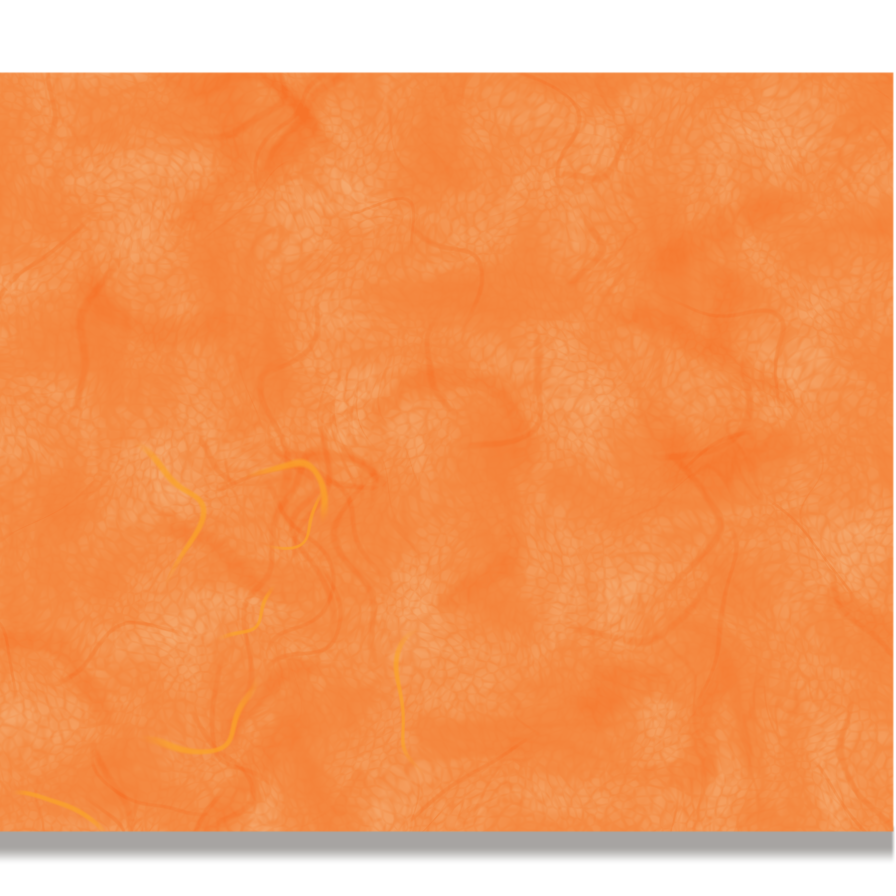
A WebGL 1 fragment shader for this texture:

```glsl
precision highp float;
// A sheet of orange mulberry paper on white, with a soft grey shadow below it.
// Layered sines make the mottled pulp, cellular borders make the fine mesh,
// and looped bent strokes make the loose wisps, hairs and yellow threads.
uniform vec2 u_resolution;

const vec3 DEEP = vec3(0.965, 0.455, 0.165);
const vec3 MID = vec3(0.955, 0.545, 0.265);
const vec3 PALE = vec3(0.965, 0.690, 0.470);
const vec3 YELLOW = vec3(0.985, 0.640, 0.160);
const vec3 SHADOW = vec3(0.655, 0.645, 0.635);

float hash(float n) {
  return fract(sin(n * 12.9898) * 43758.545);
}

vec2 hash2(vec2 cell) {
  vec2 k = vec2(dot(cell, vec2(127.1, 311.7)), dot(cell, vec2(269.5, 183.3)));
  return fract(sin(k) * 43758.545);
}

// Rotated, self-warped sine octaves, centred on zero.
float layeredSines(vec2 p) {
  float sum = 0.0;
  float amp = 0.5;
  for (int i = 0; i < 5; i++) {
    p = mat2(0.8, 0.6, -0.6, 0.8) * p * 1.7 + 1.3;
    p += 0.7 * sin(p.yx * 0.9 + vec2(0.4, 2.1));
    sum += amp * sin(p.x) * sin(p.y);
    amp *= 0.65;
  }
  return sum;
}

// Gap between the two nearest cell points: zero on cell borders.
float cellBorder(vec2 p) {
  vec2 base = floor(p);
  float nearest = 8.0;
  float second = 8.0;
  for (int y = -1; y <= 1; y++) {
    for (int x = -1; x <= 1; x++) {
      vec2 cell = base + vec2(float(x), float(y));
      float d = length(cell + hash2(cell) - p);
      second = min(second, max(nearest, d));
      nearest = min(nearest, d);
    }
  }
  return second - nearest;
}

float mesh(vec2 p, float scale) {
  return smoothstep(0.0, 0.45, cellBorder(p * scale)) - 0.55;
}

// Coverage of one tapered, bent stroke.
float fibre(vec2 p, vec2 centre, float angle, float halfLength, float bend, float width) {
  vec2 axis = vec2(cos(angle), sin(angle));
  vec2 q = p - centre;
  float along = dot(q, axis) / halfLength;
  float across = dot(q, vec2(-axis.y, axis.x));
  float wave = bend * 9.0;
  float path = halfLength * bend * (along * along + 0.25 * sin(along * 4.0 + wave));
  float slope = bend * (2.0 * along + cos(along * 4.0 + wave));
  float d = abs(across - path) / sqrt(1.0 + slope * slope);
  float taper = 1.0 - smoothstep(0.55, 1.0, abs(along));
  return taper * (1.0 - smoothstep(width * 0.2, width, d));
}

// One randomly placed, mostly upright fibre inside the given area.
float scatteredFibre(vec2 p, float seed, vec2 area, float size, float width) {
  vec2 centre = vec2(0.0, 0.07) + area * vec2(hash(seed), hash(seed + 0.31));
  float angle = 1.57 + (hash(seed + 0.57) - 0.5) * 2.4;
  float halfLength = size * (0.5 + hash(seed + 0.73));
  float bend = (hash(seed + 0.89) - 0.5) * 1.5;
  return fibre(p, centre, angle, halfLength, bend, width * (0.6 + 0.8 * hash(seed + 0.17)));
}

vec3 paper(vec2 uv) {
  vec2 warped = uv + 0.007 * sin(uv.yx * vec2(47.0, 39.0) + 2.0 * sin(uv * 21.0));

  // Mottled pulp and its fine mesh.
  float pulp = layeredSines(uv * 11.0);
  float tone = 0.10 + 0.48 * pulp;
  float grain = 0.22 * mesh(warped * vec2(1.15, 0.9), 48.0) + 0.20 * mesh(warped + 3.7, 92.0);
  tone += grain * (0.8 + 0.6 * pulp);

  // Winding creases that fade in and out.
  float crease = 1.0 - smoothstep(0.0, 0.07, abs(layeredSines(warped * vec2(9.0, 6.0) + 5.2)));
  tone -= 0.22 * crease * smoothstep(-0.3, 0.4, layeredSines(uv * 7.0 + 9.0));

  // Broad soft wisps, then thin hairs.
  for (int i = 0; i < 18; i++) {
    tone -= 0.36 * scatteredFibre(warped, float(i) + 3.0, vec2(1.0, 0.85), 0.10, 0.020);
  }
  for (int i = 0; i < 46; i++) {
    tone -= 0.38 * scatteredFibre(warped, float(i) + 61.0, vec2(1.0, 0.85), 0.085, 0.0048);
  }

  tone = clamp(tone, -1.0, 1.0);
  vec3 color = mix(MID, PALE, max(tone, 0.0));
  color = mix(color, DEEP, max(-tone, 0.0));

  // A few yellow threads toward the lower left.
  for (int i = 0; i < 7; i++) {
    float thread = scatteredFibre(warped, float(i) + 140.0, vec2(0.45, 0.42), 0.06, 0.0040);
    color = mix(color, YELLOW, 0.75 * thread);
  }
  return color;
}

void main() {
  vec2 uv = gl_FragCoord.xy / u_resolution;
  float soft = max(0.0015, 0.75 / u_resolution.y);

  // White ground, drop shadow, then the sheet.
  float shade = smoothstep(0.034, 0.056, uv.y) * (1.0 - smoothstep(0.075, 0.080, uv.y));
  shade *= 1.0 - smoothstep(0.994, 1.0, uv.x);
  vec3 color = mix(vec3(1.0), SHADOW, shade);
  float sheet = smoothstep(0.072 - soft, 0.072 + soft, uv.y);
  sheet *= 1.0 - smoothstep(0.919 - soft, 0.919 + soft, uv.y);
  sheet *= 1.0 - smoothstep(0.997 - soft, 0.997 + soft, uv.x);
  gl_FragColor = vec4(mix(color, paper(uv), sheet), 1.0);
}
```
